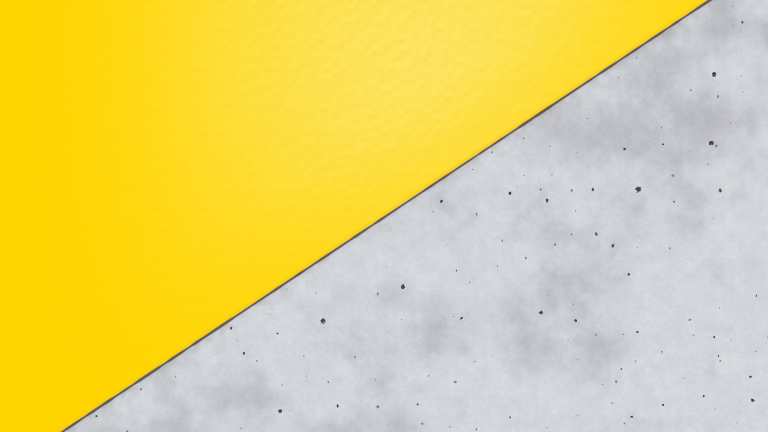
This texture is drawn by a Shadertoy shader. Its source:

```glsl
// Smooth yellow panel meeting pitted grey concrete along a diagonal seam.

const vec2  SEAM_FOOT = vec2(0.139, 0.0);          // seam at the lower border
const vec2  SEAM_ALONG = vec2(0.83205, 0.5547);
const float SEAM_WIDTH = 0.0055;
const vec3  SEAM_COLOR = vec3(0.34, 0.30, 0.28);
const vec3  YELLOW_DEEP = vec3(1.0, 0.835, 0.0);
const vec3  YELLOW_PALE = vec3(0.99, 0.89, 0.37);
const vec2  SHEEN_CENTER = vec2(0.98, 0.88);
const vec2  SHEEN_SIZE = vec2(0.62, 0.58);
const float GRAIN_SCALE = 75.0;
const float GRAIN_RELIEF = 0.035;
const vec3  CONCRETE_LIGHT = vec3(0.825, 0.84, 0.86);
const vec3  CONCRETE_STAIN = vec3(0.735, 0.74, 0.765);
const vec3  PORE_COLOR = vec3(0.24, 0.22, 0.24);
const float PORE_CELL = 0.1;
const float PORE_CHANCE = 0.4;

float hash(vec2 p) {
    return fract(sin(dot(p, vec2(127.1, 311.7))) * 43758.5453);
}

float noise(vec2 p) {
    vec2 cell = floor(p), f = fract(p);
    f = f * f * (3.0 - 2.0 * f);
    return mix(mix(hash(cell), hash(cell + vec2(1, 0)), f.x),
               mix(hash(cell + vec2(0, 1)), hash(cell + vec2(1, 1)), f.x), f.y);
}

float fbm(vec2 p) {
    float sum = 0.0, gain = 0.5;
    for (int i = 0; i < 5; i++) {
        sum += gain * noise(p);
        p = mat2(1.6, 1.2, -1.2, 1.6) * p + 7.3;
        gain *= 0.5;
    }
    return sum / 0.96875;
}

// Coverage of small ragged pits, at most one in each cell.
float pores(vec2 p, float cellSize, float chance, float aa) {
    vec2 cell = floor(p / cellSize);
    vec2 center = 0.15 + 0.7 * vec2(hash(cell + 3.1), hash(cell + 8.7));
    vec2 offset = p - (cell + center) * cellSize;
    float size = hash(cell + 21.4);
    float radius = cellSize * mix(0.018, 0.058, size * size);
    offset.x *= mix(0.8, 1.5, hash(cell + 5.9));
    float ragged = (noise(p * 260.0) - 0.5) * radius;
    float pit = 1.0 - smoothstep(-aa, aa, length(offset) + ragged - radius);
    return pit * step(hash(cell + 14.2), chance);
}

vec3 yellowPanel(vec2 p, float d) {
    vec2 q = (p - SHEEN_CENTER) / SHEEN_SIZE;
    float sheen = exp(-dot(q, q)) * mix(0.72, 1.0, smoothstep(0.0, 0.22, d));
    sheen *= smoothstep(-0.05, 0.5, p.x);
    vec3 color = mix(YELLOW_DEEP, YELLOW_PALE, sheen);

    // Leathery relief, lit from above and strongest in the sheen
    vec2 g = p * GRAIN_SCALE;
    float relief = noise(g) - noise(g + vec2(0.25, -0.5));
    color += relief * GRAIN_RELIEF * (0.15 + 0.85 * sheen) * vec3(0.4, 0.7, 1.6);

    // Rounded lip along the seam
    float lip = 1.0 - smoothstep(0.002, 0.011, d);
    return mix(color, vec3(0.97, 0.79, 0.05), 0.6 * lip);
}

vec3 concrete(vec2 p, float d, float aa) {
    float cloud = fbm(p * 4.5 + 2.0);
    float mottle = fbm(p * 15.0 + 11.0);
    float stain = smoothstep(0.42, 0.78, 0.55 * cloud + 0.45 * mottle);
    vec3 color = mix(CONCRETE_LIGHT, CONCRETE_STAIN, stain);
    color += 0.05 * (fbm(p * 42.0) - 0.5);
    color += 0.025 * (noise(p * 190.0) - 0.5);

    // Sandy dust and contact shade beside the seam
    float dust = exp(d / 0.022) * smoothstep(0.35, 0.7, noise(p * 70.0));
    color = mix(color, vec3(0.70, 0.68, 0.67), 0.45 * dust);
    color *= 1.0 - 0.14 * exp(d / 0.007);

    // Large pits, then fine specks
    float pits = 0.0;
    for (int i = 0; i < 2; i++) {
        float layer = float(i);
        float cover = pores(p + layer * 4.37, PORE_CELL * (1.0 - 0.45 * layer),
                            PORE_CHANCE * (1.0 - 0.3 * layer), aa);
        pits = max(pits, cover * (0.9 - 0.4 * layer));
    }
    return mix(color, PORE_COLOR, pits);
}

void mainImage(out vec4 fragColor, in vec2 fragCoord) {
    vec2 p = fragCoord / iResolution.y;
    float aa = 0.7 / iResolution.y;
    vec2 normal = vec2(-SEAM_ALONG.y, SEAM_ALONG.x);
    float d = dot(p - SEAM_FOOT, normal);          // positive on the panel
    float along = dot(p - SEAM_FOOT, SEAM_ALONG);

    vec3 color = mix(concrete(p, min(d, 0.0), aa), yellowPanel(p, d),
                     smoothstep(-aa, aa, d));

    // Dark gap with a worn width
    float halfWidth = 0.5 * SEAM_WIDTH * mix(0.6, 1.2, noise(vec2(along * 45.0, 1.0)));
    float gap = 1.0 - smoothstep(-aa, aa, abs(d + 0.5 * SEAM_WIDTH) - halfWidth);
    color = mix(color, SEAM_COLOR, 0.85 * gap);

    fragColor = vec4(clamp(color, 0.0, 1.0), 1.0);
}
```
